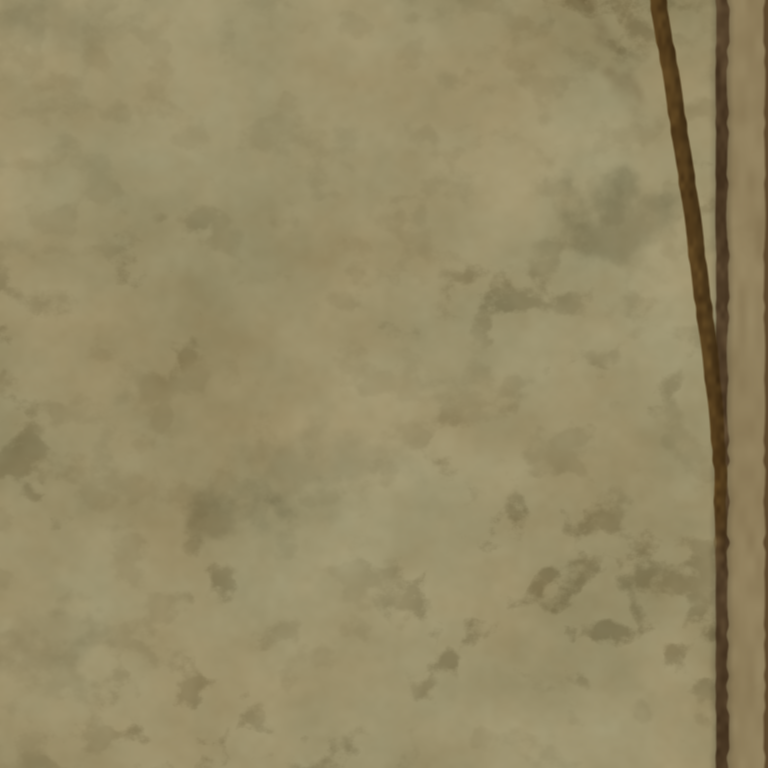
A three.js fragment shader for this texture:

```glsl
// Weathered khaki plaster with soft stains, a vertical seam at the right
// and a slanted crack that curves down into it. The plaster is layered value
// noise; seam and crack are smoothed distances to wobbling curves.
varying vec2 vUv;

float hash(vec2 p) {
  p = fract(p * vec2(0.1031, 0.1137));
  p += dot(p, p.yx + 33.33);
  return fract((p.x + p.y) * p.x * 7.13 + p.y * 91.7);
}

float noise(vec2 p) {
  vec2 cell = floor(p), f = fract(p);
  f = f * f * (3.0 - 2.0 * f);
  float low = mix(hash(cell), hash(cell + vec2(1.0, 0.0)), f.x);
  float high = mix(hash(cell + vec2(0.0, 1.0)), hash(cell + 1.0), f.x);
  return mix(low, high, f.y);
}

float fbm(vec2 p) {
  float sum = 0.0, weight = 0.5;
  for (int i = 0; i < 5; i++) {
    sum += weight * noise(p);
    p = mat2(1.6, 1.2, -1.2, 1.6) * p + 17.3;
    weight *= 0.5;
  }
  return sum / 0.97;
}

// Soft round stain whose rim is eaten by noise.
float stain(vec2 p, vec2 center, vec2 radius, float ragged) {
  float d = length((p - center) / radius) + (ragged - 0.5) * 1.8;
  return 1.0 - smoothstep(0.3, 1.2, d);
}

// Filled band around zero with a soft edge.
float band(float d, float halfWidth) {
  return 1.0 - smoothstep(halfWidth - 0.002, halfWidth + 0.002, abs(d));
}

vec3 plaster(vec2 p) {
  float clouds = fbm(p * vec2(4.0, 5.0) + 3.0);
  float mottle = fbm(p * vec2(15.0, 18.0) + 40.0);
  float grain = noise(p * 85.0 + 9.0);
  float ragged = fbm(p * 22.0 + 70.0);

  float tone = 0.5 + (clouds - 0.5) * 1.1 + (mottle - 0.5) * 0.7 + (grain - 0.5) * 0.14;
  vec3 color = mix(vec3(0.555, 0.51, 0.37), vec3(0.645, 0.605, 0.465), clamp(tone, 0.0, 1.0));

  // Slow drift between ochre and greenish grey.
  float hue = noise(p * 9.0 + 25.0) + 0.5 * noise(p * 38.0 + 5.0) - 0.75;
  color += hue * vec3(0.014, -0.006, -0.014);

  // Small smudges gathered in loose patches.
  float patches = smoothstep(0.48, 0.68, fbm(p * 5.0 + 90.0));
  float smudge = smoothstep(0.52, 0.72, fbm(p * vec2(24.0, 28.0) + 12.0));
  color -= smudge * (0.025 + 0.06 * patches) * vec3(1.0, 1.0, 0.9);

  // Larger stains and a faint trail slanting toward the crack.
  float stains = stain(p, vec2(0.81, 0.71), vec2(0.085, 0.065), ragged);
  stains += 0.9 * stain(p, vec2(0.28, 0.335), vec2(0.07, 0.05), ragged);
  stains += 0.6 * stain(p, vec2(0.41, 0.39), vec2(0.11, 0.05), ragged);
  stains += 0.6 * stain(p, vec2(0.05, 0.99), vec2(0.11, 0.05), ragged);
  stains += 0.5 * stain(p, vec2(0.04, 0.16), vec2(0.13, 0.045), ragged);
  color -= min(stains, 1.0) * vec3(0.075, 0.07, 0.06);

  float trailX = 0.755 + 0.52 * (1.0 - p.y) + 0.025 * (ragged - 0.5);
  float trail = (1.0 - smoothstep(0.005, 0.03, abs(p.x - trailX))) * smoothstep(0.76, 0.95, p.y);
  color -= trail * smoothstep(0.3, 0.65, mottle) * vec3(0.09, 0.10, 0.09);
  return color;
}

void main() {
  vec2 p = vUv;
  vec3 color = plaster(p);
  float wobble = (noise(vec2(p.y * 75.0, 4.0)) - 0.5) * 0.003;
  float streak = noise(vec2(p.x * 90.0, p.y * 34.0) + 8.0);
  float fleck = noise(p * vec2(170.0, 95.0));

  // Browner strip beyond the seam, worn lengthwise.
  float seam = p.x - 0.940 - wobble;
  float strip = smoothstep(0.002, 0.010, seam);
  vec3 wornBrown = mix(vec3(0.50, 0.43, 0.30), vec3(0.60, 0.535, 0.395), 0.5 * streak + 0.5 * fbm(p * 11.0));
  color = mix(color, wornBrown, strip * 0.85);

  // Dim halo, then the dark seam with paler flecks.
  color *= 1.0 - 0.14 * (1.0 - smoothstep(0.006, 0.018, abs(seam)));
  vec3 seamColor = mix(vec3(0.22, 0.155, 0.09), vec3(0.40, 0.32, 0.22), streak * 0.55 + fleck * 0.35);
  color = mix(color, seamColor, band(seam, 0.0078 + wobble * 0.5) * 0.94);

  // Crack bends away from the seam as it rises.
  float rise = max(p.y - 0.38, 0.0);
  float crack = p.x - 0.938 + 0.150 * pow(rise, 1.29) + wobble * 0.7;
  float crackWidth = mix(0.0075, 0.0108, smoothstep(0.3, 0.6, p.y));
  float crackMask = band(crack, crackWidth) * smoothstep(0.24, 0.36, p.y);
  vec3 crackColor = mix(vec3(0.25, 0.17, 0.07), vec3(0.39, 0.29, 0.14), 0.6 * fleck + 0.4 * streak);
  crackColor *= 1.0 - 0.18 * smoothstep(-0.004, 0.009, crack);
  color = mix(color, crackColor, crackMask * 0.96);

  // Second joint cut off by the right border.
  float border = smoothstep(0.993, 0.998, p.x + wobble);
  color = mix(color, vec3(0.33, 0.25, 0.15), border * 0.9);

  gl_FragColor = vec4(color, 1.0);
}
```
